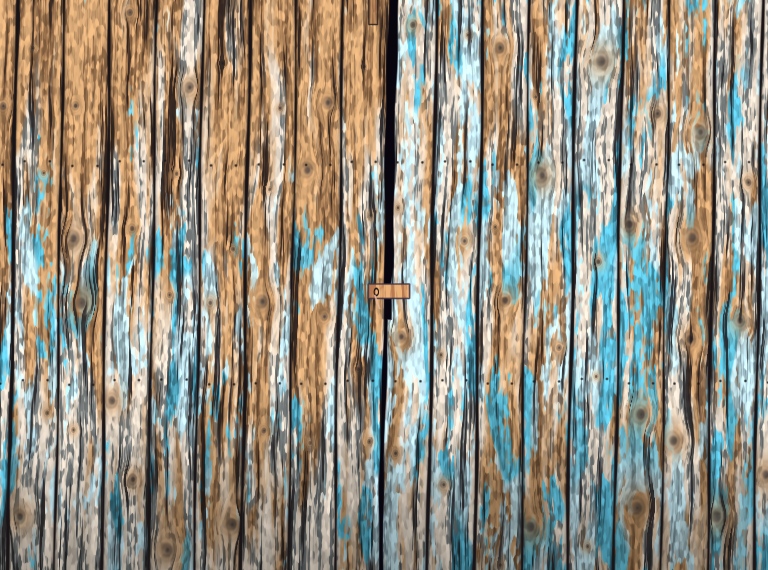
Reproduce this texture procedurally as a Shadertoy shader.

```glsl
float hash(vec2 p) {
    vec3 q = fract(p.xyx * 0.1031);
    q += dot(q, q.yzx + 33.33);
    return fract((q.x + q.y) * q.z);
}

// Smooth cellular noise: random cell values blended by distance
float cells(vec2 p) {
    vec2 base = floor(p);
    float sum = 0.0, total = 0.0;
    for (int j = -1; j <= 1; j++)
    for (int i = -1; i <= 1; i++) {
        vec2 n = base + vec2(i, j);
        vec2 d = n + vec2(hash(n), hash(n + 57.0)) - p;
        float w = exp(-7.0 * dot(d, d));
        sum += w * hash(n + 113.0);
        total += w;
    }
    return sum / total;
}

float layers(vec2 p) {
    return 0.5 * cells(p) + 0.3 * cells(p * 2.1 + 7.0) + 0.2 * cells(p * 4.3 + 19.0);
}

float box(vec2 p, vec2 halfSize) {
    vec2 d = abs(p) - halfSize;
    return length(max(d, 0.0)) + min(max(d.x, d.y), 0.0);
}

void mainImage(out vec4 fragColor, in vec2 fragCoord) {
    vec2 p = fragCoord / iResolution.x;
    float px = 1.0 / iResolution.x;
    float h = fragCoord.y / iResolution.y;

    const vec3 dark = vec3(0.10, 0.08, 0.09), brown = vec3(0.50, 0.36, 0.24);
    const vec3 tan_ = vec3(0.82, 0.64, 0.45), grey = vec3(0.47, 0.49, 0.49);
    const vec3 pale = vec3(0.88, 0.83, 0.77), sky = vec3(0.70, 0.85, 0.90);
    const vec3 vivid = vec3(0.28, 0.70, 0.83);

    // Slightly leaning planks
    const float plankWidth = 0.0607;
    float x = (p.x - 0.0105 - 0.0158 * p.y) / plankWidth + 0.02 * sin(p.y * 14.0 + p.x * 25.0);
    float id = floor(x);
    float across = (x - id - 0.5) * plankWidth;
    float seed = hash(vec2(id + 20.0, 3.0));
    float right = step(8.0, id);

    // Knots push the grain aside
    float bend = 0.0, core = 0.0, halo = 0.0, rings = 0.0;
    for (int k = 0; k < 4; k++) {
        vec2 key = vec2(id + 31.0, float(k) * 5.0 + 2.0);
        vec2 d = vec2(across, p.y);
        d -= vec2((hash(key) - 0.5) * 0.04, (float(k) + hash(key + 9.0)) * 0.19);
        float size = 0.002 + 0.005 * pow(hash(key + 17.0), 2.0);
        float q = length(d * vec2(1.0, 0.8)) / size;
        bend += 0.75 * d.x * exp(-0.12 * q * q);
        core = max(core, exp(-1.2 * q * q));
        halo = max(halo, exp(-0.10 * q * q));
        rings += exp(-0.3 * q * q) * sin(q * 7.0 + across * 300.0);
    }
    vec2 g = vec2(across - bend + id * 1.37 + 40.0, p.y);
    g.x += 0.0012 * sin(g.y * 23.0 + seed * 40.0) + 0.0006 * sin(g.y * 61.0 + seed * 90.0);
    float fine = layers(g * vec2(170.0, 7.0));
    float broad = layers(g * vec2(48.0, 5.0) + 31.0);
    float flakes = layers(g * vec2(60.0, 11.0) + 67.0);
    float speck = cells(vec2(g.x * 300.0, g.y * 110.0));

    // Bare wood, silvered wood, then remains of paint
    float tone = smoothstep(0.28, 0.68, fine + 0.2 * (speck - 0.5));
    vec3 col = mix(brown, tan_, tone);
    vec3 silver = mix(grey, pale, smoothstep(0.1, 0.75, tone));
    float weather = mix(0.22 - 0.46 * h, 0.10 - 0.04 * h, right) + 0.16 * (seed - 0.5);
    col = mix(col, silver, smoothstep(-0.12, 0.14, broad - 0.5 + weather));
    float leftBias = -0.04 - 0.28 * smoothstep(0.50, 0.85, h);
    float rightBias = 0.03 - 0.10 * smoothstep(0.70, 1.0, h);
    float bias = mix(leftBias, rightBias, right) - 0.06 * smoothstep(0.2, 0.0, h);
    bias += 0.04 * sin(h * 13.0 + seed * 3.0) + 0.10 * (seed - 0.5);
    float paint = smoothstep(0.0, 0.10, flakes - 0.5 + bias + 0.12 * (speck - 0.5));
    vec3 paintColor = mix(sky, vivid, smoothstep(0.48, 0.66, cells(g * vec2(38.0, 8.0) + 91.0)));
    col = mix(col, paintColor * (0.72 + 0.36 * tone), paint * 0.88);

    // Knots, cracks and dirt
    col = mix(col, mix(brown, tan_, 0.75 + 0.3 * rings), halo * 0.75);
    col = mix(col, dark + 0.12, core * 0.75);
    col = mix(col, dark, 0.75 * smoothstep(0.36, 0.22, fine));
    col *= 0.86 + 0.28 * speck;
    col *= mix(0.70, 1.05, smoothstep(0.0, 0.35, h + 0.3 * (broad - 0.5)));

    // Two rows of nails
    for (int k = 0; k < 2; k++) {
        float row = 0.245 + 0.285 * float(k) + 0.008 * (seed - 0.5);
        float nail = length(vec2(abs(across) - 0.016, p.y - row)) - 0.0015;
        col = mix(col, dark, 0.85 * smoothstep(px, -px, nail));
    }

    // Seams of uneven width
    float edge = 0.5 * plankWidth - abs(across);
    float seamWidth = 0.0009 + 0.0013 * hash(vec2(round(x) + 50.0, 8.0));
    seamWidth += 0.0004 * sin(p.y * 37.0 + round(x) * 4.0);
    col *= 0.70 + 0.30 * smoothstep(0.0, 0.006, edge);
    col = mix(col, dark, smoothstep(px, -px, edge - seamWidth));

    // Gap between the doors, wider above the latch
    float upper = smoothstep(0.34, 0.42, p.y);
    float gap = abs((x - 8.0) * plankWidth - 0.004 * upper) - mix(0.0028, 0.0062, upper);
    gap += 0.0008 * sin(p.y * 45.0);
    gap = min(gap, box(p - vec2(0.505, 0.340), vec2(0.005, 0.014)));
    col = mix(col, vec3(0.03, 0.02, 0.06), smoothstep(px, -px, gap));

    // Wooden tab, latch and its tied pin
    vec3 block = mix(vec3(0.72, 0.48, 0.32), vec3(0.92, 0.70, 0.48), tone);
    float tab = box(p - vec2(0.486, 0.729), vec2(0.005, 0.018));
    col = mix(col, dark, smoothstep(px, -px, tab - 0.0015));
    col = mix(col, block * 0.8, smoothstep(px, -px, tab));
    vec2 l = p - vec2(0.5065, 0.363);
    float latch = box(l, vec2(0.026, 0.0085));
    col = mix(col, vec3(0.25, 0.20, 0.26), smoothstep(px, -px, latch - 0.0018));
    col = mix(col, block, smoothstep(px, -px, latch));
    float pin = abs(length((l + vec2(0.0165, 0.001)) * vec2(1.6, 1.0)) - 0.0045) - 0.0011;
    col = mix(col, dark, smoothstep(px, -px, pin));
    float twine = box(l + vec2(0.015 + 0.35 * (l.y + 0.015), 0.014), vec2(0.001, 0.009));
    col = mix(col, vec3(0.90, 0.72, 0.62), smoothstep(px, -px, twine));

    fragColor = vec4(clamp(col, 0.0, 1.0), 1.0);
}
```
